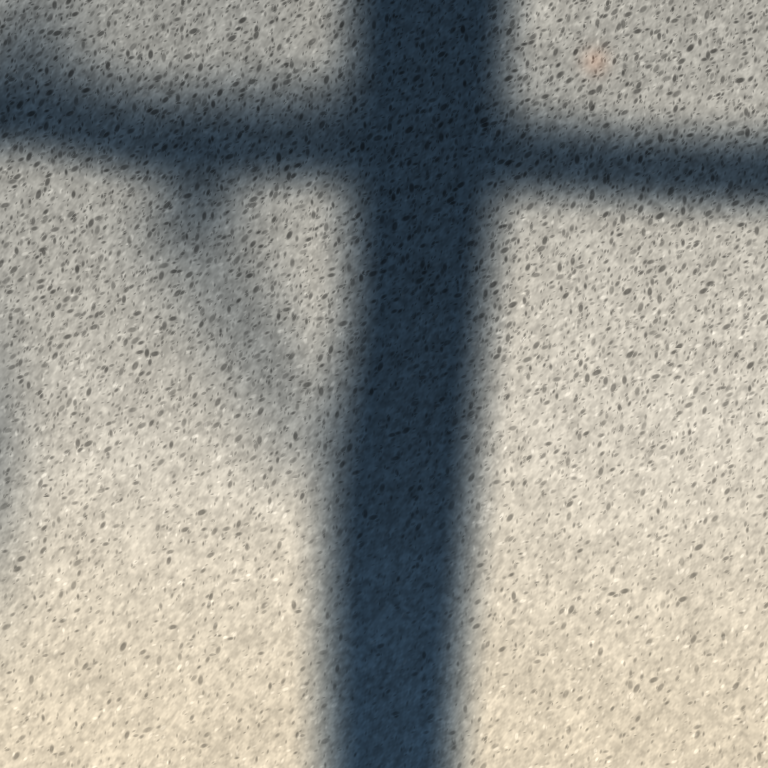
Reproduce this texture procedurally as a WebGL 2 fragment shader.

```glsl
#version 300 es
precision highp float;
// Soft window-frame shadow falling across sunlit speckled stone.

#define LIT vec3(0.875, 0.842, 0.778)
#define SHADOW vec3(0.135, 0.190, 0.240)
#define WARM_TINT vec3(1.03, 1.00, 0.95)
#define SPECK_CELLS 95.0
#define SPECK_DARKNESS 0.50
#define GRAIN_CELLS 150.0
#define GRAIN_STRENGTH 0.34
#define GRAIN_TILT 0.95

uniform vec2 u_resolution;
out vec4 fragColor;

float hash(vec2 p) {
    return fract(sin(dot(p, vec2(127.1, 311.7))) * 43758.5453);
}

float valueNoise(vec2 p) {
    vec2 cell = floor(p), f = fract(p);
    f = f * f * (3.0 - 2.0 * f);
    float low = mix(hash(cell), hash(cell + vec2(1, 0)), f.x);
    float high = mix(hash(cell + vec2(0, 1)), hash(cell + vec2(1, 1)), f.x);
    return mix(low, high, f.y);
}

vec2 rotate(vec2 p, float angle) {
    float c = cos(angle), s = sin(angle);
    return vec2(c * p.x + s * p.y, c * p.y - s * p.x);
}

float blob(vec2 p, vec2 center, vec2 radius) {
    vec2 d = (p - center) / radius;
    return exp(-dot(d, d));
}

float softStreak(vec2 p, vec2 a, vec2 b, float radius) {
    vec2 ab = b - a;
    vec2 d = p - a - ab * clamp(dot(p - a, ab) / dot(ab, ab), 0.0, 1.0);
    return exp(-dot(d, d) / (radius * radius));
}

// Share of sunlight that reaches the stone, with soft penumbrae.
float sunlight(vec2 p) {
    float left = mix(0.427, 0.458, smoothstep(0.30, 0.65, p.y));
    float right = 0.582 + 0.073 * p.y;
    float post = smoothstep(left - 0.055, left + 0.045, p.x)
               * (1.0 - smoothstep(right - 0.035, right + 0.055, p.x));

    float railY = 0.855 - 0.040 * smoothstep(0.0, 0.25, p.x)
                - 0.036 * smoothstep(0.40, 1.0, p.x);
    float d = p.y - railY;
    float upper = mix(0.125, 0.085, smoothstep(0.40, 0.70, p.x));
    float rail = smoothstep(-0.085, -0.010, d) * (1.0 - smoothstep(0.0, upper, d));

    float light = 0.97 - 0.22 * smoothstep(0.35, 0.95, p.y);
    light -= 0.10 * smoothstep(0.50, 0.30, p.x) * smoothstep(0.25, 0.60, p.y);
    light *= 1.0 - post;
    light *= 1.0 - 0.90 * rail;
    light *= 1.0 - 0.60 * blob(p, vec2(0.56, 0.82), vec2(0.16, 0.09));
    light *= 1.0 - 0.45 * blob(p, vec2(0.03, 0.94), vec2(0.08, 0.08));
    light *= 1.0 - 0.60 * blob(p, vec2(0.26, 0.755), vec2(0.055, 0.065));
    light *= 1.0 - 0.33 * softStreak(p, vec2(0.25, 0.69), vec2(0.40, 0.44), 0.075);
    light *= 1.0 - 0.38 * blob(p, vec2(-0.02, 0.40), vec2(0.060, 0.18));
    return light;
}

// Scattered, tilted mineral flecks of uneven size.
float specks(vec2 p, float cells, float density) {
    vec2 q = p * cells, base = floor(q);
    float blur = 0.10 + cells / u_resolution.y * 0.7;
    float cover = 0.0;
    for (int j = -1; j <= 1; j++) {
        for (int i = -1; i <= 1; i++) {
            vec2 cell = base + vec2(i, j);
            vec2 center = cell + vec2(hash(cell + 3.1), hash(cell + 17.7));
            float size = mix(0.16, 0.44, pow(hash(cell + 41.3), 2.0));
            vec2 d = rotate(q - center, GRAIN_TILT + 1.4 * (hash(cell + 8.9) - 0.5));
            float dist = length(d * vec2(0.75, 1.45)) - size;
            float present = step(hash(cell + 29.5), density);
            float depth = mix(0.45, 1.0, hash(cell + 53.2));
            cover = max(cover, present * depth * (1.0 - smoothstep(-blur, blur, dist)));
        }
    }
    return cover;
}

void main() {
    vec2 p = gl_FragCoord.xy / u_resolution;
    float light = clamp(sunlight(p), 0.0, 1.0);

    // Sun and sky colour, slightly warmer low down and lifted in the lower post.
    vec3 shade = SHADOW * (1.0 + 0.22 * smoothstep(0.55, 0.0, p.y));
    vec3 color = mix(shade, LIT, light);
    color *= mix(vec3(1.0), WARM_TINT, light * smoothstep(0.5, 0.0, p.y));

    // Fine stone grain, stretched along its tilt.
    vec2 g = rotate(p, GRAIN_TILT) * GRAIN_CELLS * vec2(0.8, 1.3);
    float grain = 0.6 * valueNoise(g) + 0.4 * valueNoise(g * 2.1 + 37.0) - 0.5;
    float mottle = valueNoise(p * 28.0 + 5.0) - 0.5;
    color *= 1.0 + GRAIN_STRENGTH * mix(1.3, 0.8, light) * grain + 0.07 * mottle;

    // Dark flecks thin out toward the bottom.
    float density = mix(0.14, 0.48, smoothstep(0.10, 0.75, p.y));
    float fleck = max(specks(p, SPECK_CELLS, density),
                      0.7 * specks(p + 7.3, SPECK_CELLS * 1.7, density));
    color *= 1.0 - SPECK_DARKNESS * mix(0.65, 1.0, smoothstep(0.05, 0.95, p.y)) * fleck;

    // Pale crystals and a faint rusty stain.
    float crystal = specks(p + 2.7, SPECK_CELLS * 1.3, 0.12);
    color += 0.13 * crystal * (0.15 + light) * vec3(1.0, 0.98, 0.94);
    color += vec3(0.07, 0.0, -0.03) * blob(p, vec2(0.775, 0.92), vec2(0.018));
    fragColor = vec4(clamp(color, 0.0, 1.0), 1.0);
}
```
